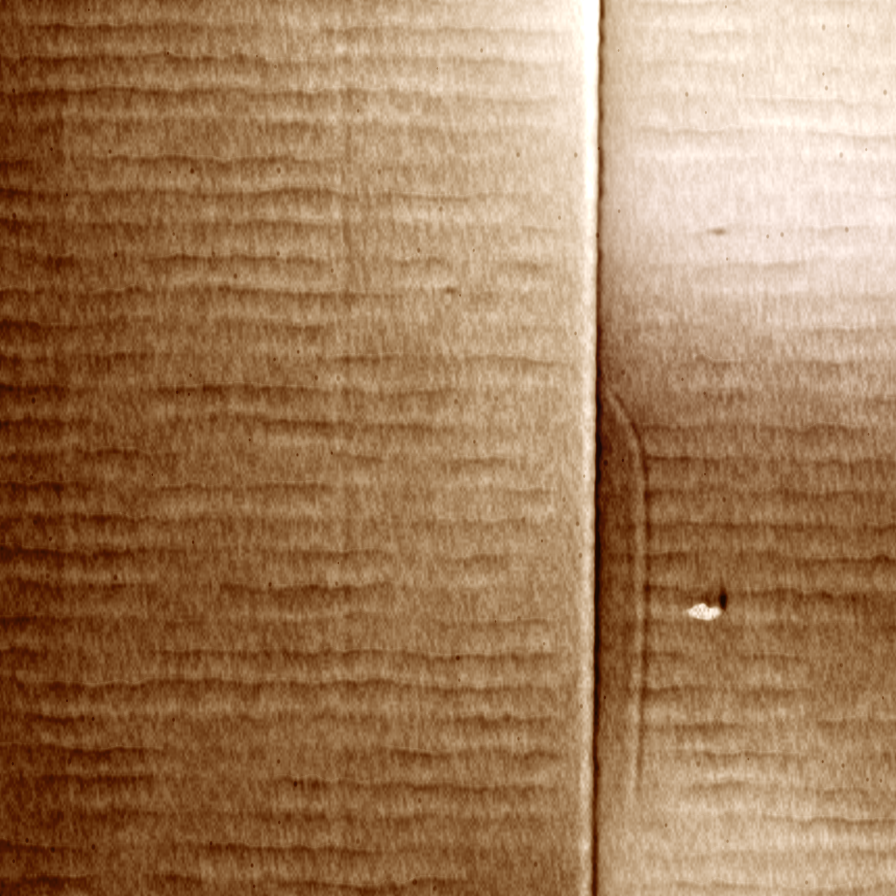
Reproduce this texture procedurally as a three.js fragment shader.

```glsl
// Sheet of corrugated cardboard with a vertical fold, lit from the upper right.
// A tone field (panel light, flutes, fold, bulge, fibres, marks) is built first,
// then turned into warm brown paper colour by a simple curve.

varying vec2 vUv;

const float FLUTE_COUNT = 27.3;
const float FLUTE_PHASE = 0.68;
const float FLUTE_DEPTH = 0.075;
const float FIBRE_DEPTH = 0.12;
const float GRAIN_DEPTH = 0.1;
const float MOTTLE_DEPTH = 0.055;
const float FOLD_BASE = 0.661;
const float FOLD_LEAN = 0.008;
const float SPECK_CELLS = 44.0;
const vec2 TEAR_POS = vec2(0.785, 0.317);

float hash(vec2 p) {
  vec3 q = fract(vec3(p.xyx) * 0.1031);
  q += dot(q, q.yzx + 33.33);
  return fract((q.x + q.y) * q.z);
}

float noise(vec2 p) {
  vec2 i = floor(p), f = fract(p);
  f = f * f * (3.0 - 2.0 * f);
  return mix(mix(hash(i), hash(i + vec2(1.0, 0.0)), f.x),
             mix(hash(i + vec2(0.0, 1.0)), hash(i + 1.0), f.x), f.y);
}

float bell(float d, float width) {
  return exp(-d * d / (width * width));
}

// Soft elliptical spot, 1 at its centre
float spot(vec2 p, vec2 size) {
  vec2 q = p / size;
  return exp(-dot(q, q));
}

float leftLight(vec2 p) {
  float u = p.x / FOLD_BASE;
  return 0.335 + 0.18 * u + 0.055 * smoothstep(0.0, 0.25, u)
       + p.y * (0.07 + 0.2 * u) + 0.2 * p.y * p.y * u * u;
}

float rightLight(vec2 p) {
  float y = p.y + 0.14 * (p.x - 0.83);
  return 0.55 + 0.42 * smoothstep(0.45, 0.79, y)
       + 0.27 * (1.0 - smoothstep(0.0, 0.38, p.y))
       - 0.06 * smoothstep(0.85, 1.0, p.x) * (1.0 - smoothstep(0.2, 0.5, p.y));
}

// Dark ledge at the top of each flute, fading downward, broken along x
float flutes(vec2 p) {
  float wobble = 0.3 * (noise(p * vec2(12.0, 16.0)) - 0.5)
               + 0.2 * (noise(p * vec2(60.0, 50.0)) - 0.5);
  float row = (1.0 - p.y) * FLUTE_COUNT - FLUTE_PHASE - 0.25 * p.x + wobble;
  float f = fract(row);
  float ledge = smoothstep(0.0, 0.22, f) * exp(-3.6 * f);
  float lip = smoothstep(0.5, 0.85, f) * (1.0 - smoothstep(0.85, 1.0, f));
  float patchy = noise(vec2(p.x * 15.0, floor(row) * 7.3));
  float strength = 0.15 + 1.7 * smoothstep(0.1, 0.9, patchy);
  return (0.4 * lip - 2.2 * ledge + 0.25) * strength;
}

float specks(vec2 p) {
  vec2 cell = floor(p * SPECK_CELLS);
  vec2 offset = 0.25 + 0.5 * vec2(hash(cell + 3.7), hash(cell + 9.1));
  float radius = mix(0.04, 0.1, hash(cell + 5.3));
  float d = length((fract(p * SPECK_CELLS) - offset) * vec2(1.0, 0.7));
  return step(0.93, hash(cell)) * (1.0 - smoothstep(radius * 0.3, radius * 1.6, d));
}

// Pale ridge with dark flanks curving away from the fold
float bulge(vec2 p) {
  float upper = clamp((p.y - 0.42) / 0.15, 0.0, 1.0);
  float lower = max(0.42 - p.y, 0.0);
  float d = p.x - (0.72 - 0.045 * upper * upper * upper - 0.12 * lower * lower);
  float span = smoothstep(0.05, 0.16, p.y) * (1.0 - smoothstep(0.55, 0.575, p.y));
  return span * (0.09 * bell(d + 0.005, 0.005) - 0.13 * bell(d - 0.003, 0.004)
               - 0.04 * bell(d + 0.017, 0.007));
}

vec3 paperColor(float t) {
  float green = 1.233 * t - 0.294;
  float blue = 1.35 * t - 0.476 - 0.55 * max((t - 0.36) * (0.96 - t), 0.0);
  return clamp(vec3(t, max(green, 0.3 * t), max(blue, 0.03 * t)), 0.0, 1.0);
}

void main() {
  vec2 p = vUv;
  float rough = noise(vec2(p.y * 70.0, 2.0)) - 0.5;
  float d = p.x - FOLD_BASE - FOLD_LEAN * p.y - 0.002 * rough;
  float rightSide = smoothstep(-0.002, 0.002, d);
  float tone = mix(leftLight(p), rightLight(p), rightSide);
  // Corrugation, flatter in the bright area and around the fold
  float relief = mix(1.0, 0.5, smoothstep(0.7, 0.95, tone));
  tone += FLUTE_DEPTH * relief * smoothstep(0.01, 0.07, abs(d)) * flutes(p);
  // Faint vertical creases
  tone -= 0.035 * bell(p.x - 0.388, 0.005) + 0.03 * bell(p.x - 0.066, 0.006);
  tone += 0.03 * bell(p.x - 0.376, 0.007) + 0.025 * bell(p.x - 0.078, 0.008);
  // Fold: lit rim, cast shadow and dark crease
  float rim = 0.13 + 0.1 * rough;
  tone += (1.0 - rightSide) * (0.05 * exp(min(d, 0.0) / 0.03) + rim * bell(d + 0.01, 0.006));
  tone -= rightSide * (0.17 * exp(-max(d, 0.0) / 0.04) + 0.08 * exp(-max(d, 0.0) / 0.012));
  tone -= (0.24 + 0.2 * rough) * bell(d - 0.002, 0.004);
  tone += bulge(p);
  // Paper fibres, grain and cloudy mottling
  float fibre = noise(vec2(p.x * 240.0 + p.y * 25.0, p.y * 90.0)) - 0.5;
  float grain = noise(p * vec2(430.0, 260.0)) - 0.5;
  float mottle = noise(p * vec2(26.0, 34.0)) + noise(p * 9.0) - 1.0;
  tone += relief * (FIBRE_DEPTH * fibre + GRAIN_DEPTH * grain + MOTTLE_DEPTH * mottle);
  tone -= 0.16 * specks(p);
  // Small dents
  tone -= 0.25 * spot(p - vec2(0.503, 0.676), vec2(0.008, 0.004));
  tone -= 0.22 * spot(p - vec2(0.803, 0.741), vec2(0.009, 0.004));
  // Tear: pale ragged flap, shadow above and a dark upright nick
  vec2 t = p - TEAR_POS + vec2(0.0, 0.007 * (noise(p * 130.0) - 0.5));
  tone -= 0.16 * spot(t - vec2(0.002, 0.013), vec2(0.025, 0.005));
  float flap = 1.0 - smoothstep(0.6, 1.15, length(t / vec2(0.022, 0.008)));
  tone = mix(tone, 0.93 + 0.2 * grain, flap);
  tone -= 0.5 * spot(t - vec2(0.022, 0.014), vec2(0.004, 0.012));

  vec3 color = paperColor(max(tone, 0.1));
  color.b += 0.03 * rightSide * smoothstep(0.35, 0.6, p.y) * (1.0 - smoothstep(0.75, 0.95, p.y));
  gl_FragColor = vec4(clamp(color, 0.0, 1.0), 1.0);
}
```
